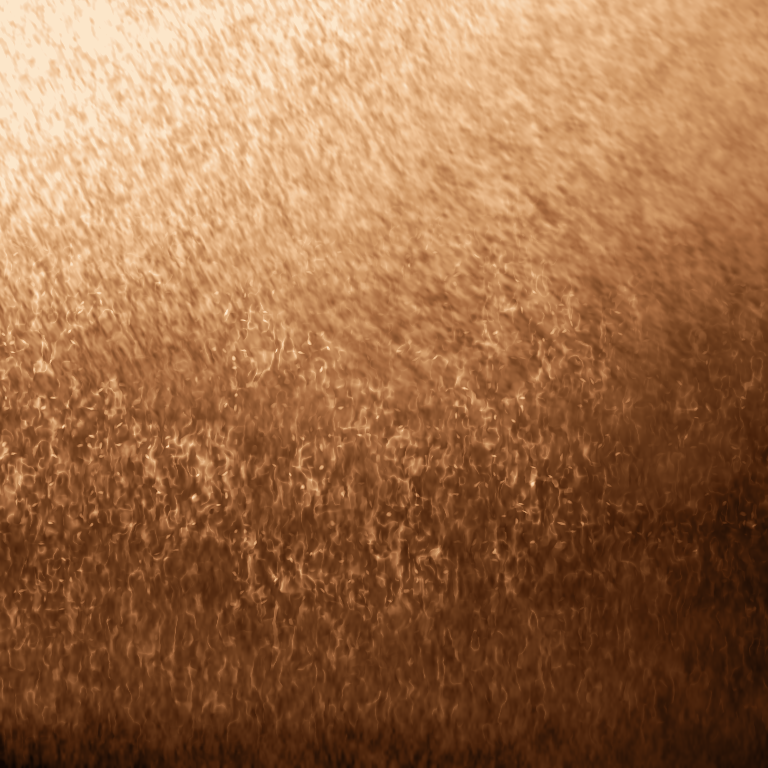
This texture is drawn by a WebGL 2 fragment shader. Its source:

```glsl
#version 300 es
precision highp float;
// Warm dry skin under raking light: a smooth tone field drives a brown-to-cream
// ramp, with slanted grain above, short broken flakes in the focal band and
// fine upright creases below. All detail comes from stretched value noise.

#define GRAIN_GAIN 1.6
#define FLAKE_GAIN 1.7
#define CREASE_GAIN 1.0
#define SPECK_GAIN 2.0
#define MOTTLE_GAIN 0.7
#define WARP 0.014
#define SPECK_CELLS 80.0

uniform vec2 u_resolution;
out vec4 fragColor;

float hash(vec2 p) {
    return fract(sin(dot(p, vec2(127.1, 311.7))) * 43758.5453);
}

float noise(vec2 p) {
    vec2 i = floor(p), f = fract(p);
    f = f * f * (3.0 - 2.0 * f);
    return mix(mix(hash(i), hash(i + vec2(1, 0)), f.x),
               mix(hash(i + vec2(0, 1)), hash(i + vec2(1, 1)), f.x), f.y);
}

float fbm(vec2 p) {
    float sum = 0.0, amp = 0.5;
    for (int i = 0; i < 4; i++) {
        sum += amp * noise(p);
        p = mat2(1.6, 1.2, -1.2, 1.6) * p + 7.3;
        amp *= 0.5;
    }
    return sum / 0.9375;
}

// Thin crests where the noise crosses its middle value
float ridge(vec2 p, float sharpness) {
    return pow(1.0 - abs(2.0 * noise(p) - 1.0), sharpness);
}

// Crests cut into short strands by a second noise
float strands(vec2 p, float sharpness) {
    return ridge(p, sharpness) * smoothstep(0.35, 0.75, noise(p * 1.7 + 40.0));
}

// Coordinates across and along a unit direction
vec2 alongDir(vec2 p, vec2 d) {
    return vec2(dot(p, vec2(-d.y, d.x)), dot(p, d));
}

// Two octaves of streaks, centred on zero
float streaks(vec2 q, vec2 freq) {
    return noise(q * freq) + 0.6 * noise(q * freq * vec2(1.7, 2.1) + 13.0) - 0.8;
}

// Tone at left, centre and right, joined by a parabola
float rowTone(float x, float left, float mid, float right) {
    float s = 2.0 * x - 1.0;
    return mid + 0.5 * (right - left) * s + (0.5 * (left + right) - mid) * s * s;
}

// Broad light falloff from upper left to lower right
float lightTone(vec2 p) {
    float tone = rowTone(p.x, 0.1, 0.75, 0.35);
    tone = mix(tone, rowTone(p.x, 1.5, 1.5, 0.65), smoothstep(-0.02, 0.1, p.y));
    tone = mix(tone, rowTone(p.x, 1.9, 1.95, 0.85), clamp((p.y - 0.1) / 0.2, 0.0, 1.0));
    tone = mix(tone, rowTone(p.x, 3.1, 3.2, 1.8), clamp((p.y - 0.3) / 0.2, 0.0, 1.0));
    tone = mix(tone, rowTone(p.x, 5.15, 4.35, 3.2), clamp((p.y - 0.5) / 0.25, 0.0, 1.0));
    tone = mix(tone, rowTone(p.x, 6.0, 5.3, 4.0), clamp((p.y - 0.75) / 0.25, 0.0, 1.0));
    vec2 hollow = (p - vec2(0.16, 0.5)) / vec2(0.16, 0.09);
    vec2 glow = (p - vec2(0.0, 0.86)) / vec2(0.16, 0.2);
    return tone - 0.3 * exp(-dot(hollow, hollow)) + 0.4 * exp(-dot(glow, glow));
}

vec3 skinRamp(float tone) {
    const vec3 stops[7] = vec3[7](
        vec3(0.06, 0.025, 0.01), vec3(0.28, 0.13, 0.04), vec3(0.44, 0.25, 0.12),
        vec3(0.66, 0.42, 0.25), vec3(0.82, 0.60, 0.40), vec3(0.94, 0.76, 0.58),
        vec3(0.99, 0.90, 0.79));
    vec3 c = stops[0];
    for (int i = 1; i < 7; i++) c = mix(c, stops[i], clamp(tone - float(i - 1), 0.0, 1.0));
    return c;
}

// Scattered tilted flecks, one candidate per cell
float specks(vec2 p) {
    vec2 cell = floor(p * SPECK_CELLS), f = fract(p * SPECK_CELLS);
    vec2 centre = 0.4 + 0.2 * vec2(hash(cell + 11.0), hash(cell + 23.0));
    float angle = 6.2832 * hash(cell + 41.0);
    vec2 q = alongDir(f - centre, vec2(cos(angle), sin(angle)));
    return step(0.86, hash(cell + 3.7)) * (1.0 - smoothstep(0.1, 0.4, length(q * vec2(2.0, 1.0))));
}

void main() {
    vec2 p = gl_FragCoord.xy / u_resolution;
    vec2 bend = vec2(fbm(p * 40.0), fbm(p * 40.0 + 31.0)) - 0.5;
    vec2 w = p + WARP * bend;

    // Focus and zone masks
    float upper = smoothstep(0.38, 0.62, p.y);
    float focus = mix(0.4, 1.0, 1.0 - smoothstep(0.55, 0.95, p.x));
    float band = smoothstep(0.1, 0.32, p.y) * (1.0 - smoothstep(0.5, 0.78, p.y));

    // Grain: steep at upper left, shallower at centre right, upright below
    vec2 g = p + 0.35 * WARP * bend;
    float fine = streaks(alongDir(g, vec2(0.45, -0.89)), vec2(200.0, 75.0));
    float coarse = streaks(alongDir(g, vec2(0.77, -0.64)), vec2(145.0, 62.0));
    float upright = streaks(g, vec2(170.0, 70.0));
    float grain = mix(fine, coarse, smoothstep(0.25, 0.75, p.x + 0.6 * (0.75 - p.y)));
    grain = mix(0.45 * upright, grain, upper) * focus;

    // Short curled flakes gathered into patches
    float patches = 0.25 + 0.75 * smoothstep(0.35, 0.65, fbm(p * 15.0 + 5.0));
    float flakes = strands(w * vec2(72.0, 46.0), 4.0) + 0.8 * strands(w * vec2(125.0, 80.0) + 17.0, 3.0);
    flakes *= patches * focus * (0.1 + 0.9 * band);

    // Upright creases in the shaded lower part
    float creases = strands(w * vec2(115.0, 42.0) + 9.0, 3.5);
    creases *= (1.0 - upper) * focus * smoothstep(0.0, 0.1, p.y);

    float tone = lightTone(p) + GRAIN_GAIN * grain + MOTTLE_GAIN * (fbm(p * 22.0 + 51.0) - 0.5);
    tone += FLAKE_GAIN * flakes + CREASE_GAIN * creases - 0.4 * band;
    tone += SPECK_GAIN * specks(w) * band * patches * focus;
    fragColor = vec4(skinRamp(tone), 1.0);
}
```
